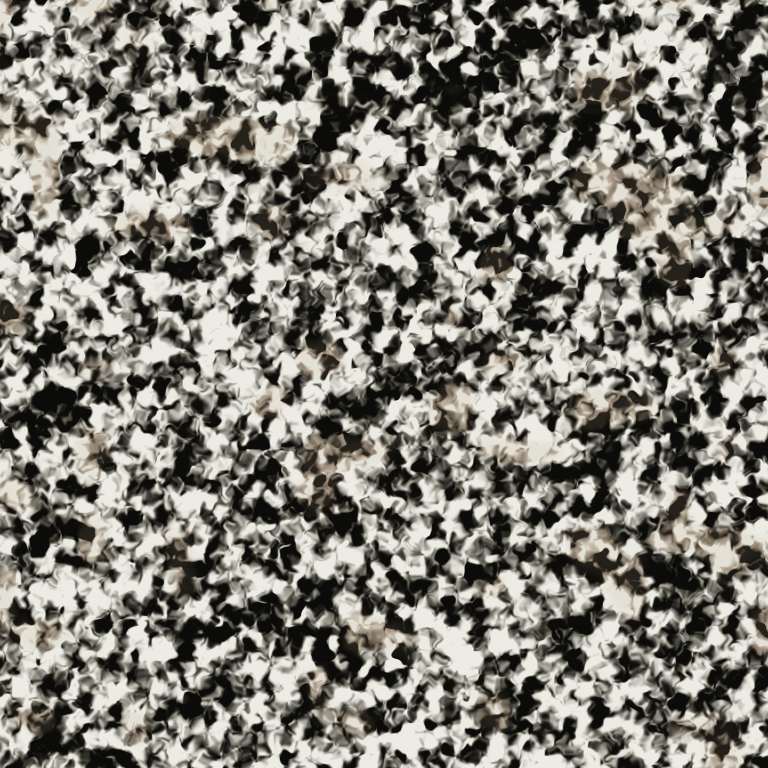
This texture is drawn by a WebGL 2 fragment shader. Its source:

```glsl
#version 300 es
precision highp float;

uniform vec2 u_resolution;
out vec4 fragColor;

vec2 hash2(vec2 p) {
    vec3 q = fract(p.xyx * vec3(0.1031, 0.1030, 0.0973));
    q += dot(q, q.yzx + 33.33);
    return fract((q.xx + q.yz) * q.zy);
}

float valueNoise(vec2 p) {
    vec2 cell = floor(p), f = fract(p);
    f = f * f * (3.0 - 2.0 * f);
    float low = mix(hash2(cell).x, hash2(cell + vec2(1, 0)).x, f.x);
    float high = mix(hash2(cell + vec2(0, 1)).x, hash2(cell + vec2(1, 1)).x, f.x);
    return mix(low, high, f.y);
}

// Layered noise, turned between octaves to hide the lattice
float mottling(vec2 p) {
    float sum = 0.0, weight = 0.52;
    for (int i = 0; i < 3; i++) {
        sum += weight * valueNoise(p);
        p = mat2(0.8, 0.6, -0.6, 0.8) * p * 1.9 + 17.3;
        weight *= 0.6;
    }
    return sum / 1.019;
}

// Compact dark crystals scattered over jittered cells
float darkGrains(vec2 p) {
    vec2 cell = floor(p);
    float cover = 0.0;
    for (int y = -1; y <= 1; y++) {
        for (int x = -1; x <= 1; x++) {
            vec2 id = cell + vec2(x, y);
            vec2 center = id + 0.15 + 0.7 * hash2(id + 41.0);
            vec2 pick = hash2(id + 113.0);
            float radius = mix(0.16, 0.42, pick.y * pick.y);
            float grain = 1.0 - smoothstep(radius - 0.09, radius + 0.09, length(p - center));
            cover = max(cover, grain * step(pick.x, 0.36));
        }
    }
    return cover;
}

void main() {
    vec2 uv = gl_FragCoord.xy / u_resolution.y;

    // Ragged outlines
    vec2 warp = vec2(valueNoise(uv * 95.0 + 7.0), valueNoise(uv * 95.0 + 61.0)) - 0.5;
    vec2 p = uv + warp * 0.011;

    // Mineral brightness with slow drifts in density
    float mineral = mottling(mat2(0.92, 0.39, -0.39, 0.92) * p * vec2(62.0, 56.0) + 5.0);
    mineral += 0.07 * (valueNoise(uv * 7.0 + 3.0) - 0.5);
    mineral -= 0.22 * darkGrains(p * 30.0);
    float tone = smoothstep(0.30, 0.645, mineral);

    // Near black through warm grey to off-white
    vec3 color = mix(vec3(0.045, 0.045, 0.035), vec3(0.925, 0.925, 0.895), tone);
    float midtone = 4.0 * tone * (1.0 - tone);
    color += midtone * vec3(0.012, 0.0, -0.018);

    // Sparse tan feldspar
    float feldspar = smoothstep(0.70, 0.86, valueNoise(p * 17.0 + 29.0));
    color = mix(color, vec3(0.70, 0.61, 0.51), feldspar * (0.15 + 0.4 * midtone));

    fragColor = vec4(color, 1.0);
}
```
